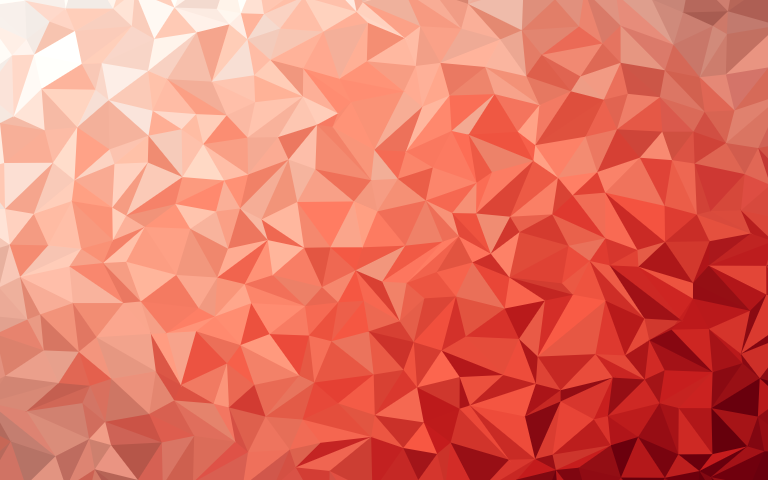
This background is drawn by a Shadertoy shader. Its source:

```glsl
// Low-poly mosaic of triangles fading from pale pink to deep red, with dusty corners.

const float ROWS = 14.0;          // mesh cells along the height
const float JITTER = 0.84;        // how far vertices wander inside a cell
const float TONE_SPREAD = 0.30;   // random shift of each facet along the ramp
const float SHADE_SPREAD = 0.10;  // random brightness of each facet
const float DUST_AMOUNT = 0.80;   // strength of the muted corners
const vec2 DUST_RANGE = vec2(0.35, 1.0);
const vec3 DUST_LIGHT = vec3(0.84, 0.61, 0.56);
const vec3 DUST_DARK = vec3(0.62, 0.35, 0.31);
const int STOPS = 6;
const vec3 RAMP[STOPS] = vec3[STOPS](
    vec3(1.00, 0.97, 0.95),
    vec3(1.00, 0.79, 0.71),
    vec3(0.99, 0.59, 0.48),
    vec3(0.93, 0.33, 0.25),
    vec3(0.76, 0.11, 0.11),
    vec3(0.42, 0.00, 0.05));

float hash(vec2 p) {
    return fract(sin(dot(p, vec2(127.1, 311.7))) * 43758.5);
}

float cross2(vec2 a, vec2 b) {
    return a.x * b.y - a.y * b.x;
}

// Staggered lattice point with a random offset
vec2 vertexAt(vec2 id) {
    vec2 offset = vec2(hash(id), hash(id + 57.3)) - 0.5;
    return id + vec2(0.5 * mod(id.y, 2.0), 0.0) + JITTER * offset;
}

float signedArea(vec2 a, vec2 b, vec2 c) {
    return 0.5 * cross2(b - a, c - a);
}

float edgeDistance(vec2 p, vec2 a, vec2 b) {
    return cross2(b - a, p - a) / max(length(b - a), 1e-4);
}

// Positive inside a counter-clockwise triangle
float triangleDistance(vec2 p, vec2 a, vec2 b, vec2 c) {
    return min(edgeDistance(p, a, b),
               min(edgeDistance(p, b, c), edgeDistance(p, c, a)));
}

vec3 rampColor(float t) {
    vec3 color = RAMP[0];
    for (int i = 1; i < STOPS; i++) {
        float blend = clamp(t * float(STOPS - 1) - float(i - 1), 0.0, 1.0);
        color = mix(color, RAMP[i], blend);
    }
    return color;
}

// Flat colour of a facet from its centre (0 to 1) and its random seed
vec3 facetColor(vec2 center, vec2 seed) {
    float tone = hash(seed + 11.9) - 0.5;
    float shade = hash(seed + 31.3) - 0.5;
    float descent = 0.5 * (center.x + 1.0 - center.y);
    float corner = abs(center.x + center.y - 1.0);

    vec3 color = rampColor(descent + TONE_SPREAD * tone);
    vec3 dust = mix(DUST_LIGHT, DUST_DARK, hash(seed + 73.7));
    float dustiness = smoothstep(DUST_RANGE.x, DUST_RANGE.y, corner);
    dustiness *= DUST_AMOUNT * (0.6 + 0.6 * hash(seed + 91.1));
    color = mix(color, dust, dustiness);
    return color * (1.0 + SHADE_SPREAD * shade);
}

// Adds one facet, weighted by its smooth pixel coverage
void addFacet(inout vec4 sum, vec2 p, vec2 a, vec2 b, vec2 c, vec2 seed) {
    float pixel = ROWS / iResolution.y;
    float cover = clamp(0.5 + triangleDistance(p, a, b, c) / pixel, 0.0, 1.0);
    if (cover > 0.0) {
        float aspect = iResolution.x / iResolution.y;
        vec2 center = (a + b + c) / (3.0 * ROWS * vec2(aspect, 1.0));
        sum += cover * vec4(facetColor(center, seed), 1.0);
    }
}

void mainImage(out vec4 fragColor, in vec2 fragCoord) {
    vec2 p = fragCoord / iResolution.y * ROWS;
    vec2 cell = floor(p);
    vec4 sum = vec4(0.0);

    // Nearby quads, each split along its better-shaped diagonal
    for (int y = -1; y <= 1; y++) {
        for (int x = -2; x <= 1; x++) {
            vec2 id = cell + vec2(x, y);
            vec2 a = vertexAt(id);
            vec2 b = vertexAt(id + vec2(1.0, 0.0));
            vec2 c = vertexAt(id + vec2(1.0, 1.0));
            vec2 d = vertexAt(id + vec2(0.0, 1.0));
            float splitAC = min(signedArea(a, b, c), signedArea(a, c, d));
            float splitBD = min(signedArea(a, b, d), signedArea(b, c, d));
            if (splitAC > splitBD) {
                addFacet(sum, p, a, b, c, id);
                addFacet(sum, p, a, c, d, id + 0.37);
            } else {
                addFacet(sum, p, a, b, d, id);
                addFacet(sum, p, b, c, d, id + 0.37);
            }
        }
    }

    fragColor = vec4(sum.rgb / max(sum.a, 1e-4), 1.0);
}
```
